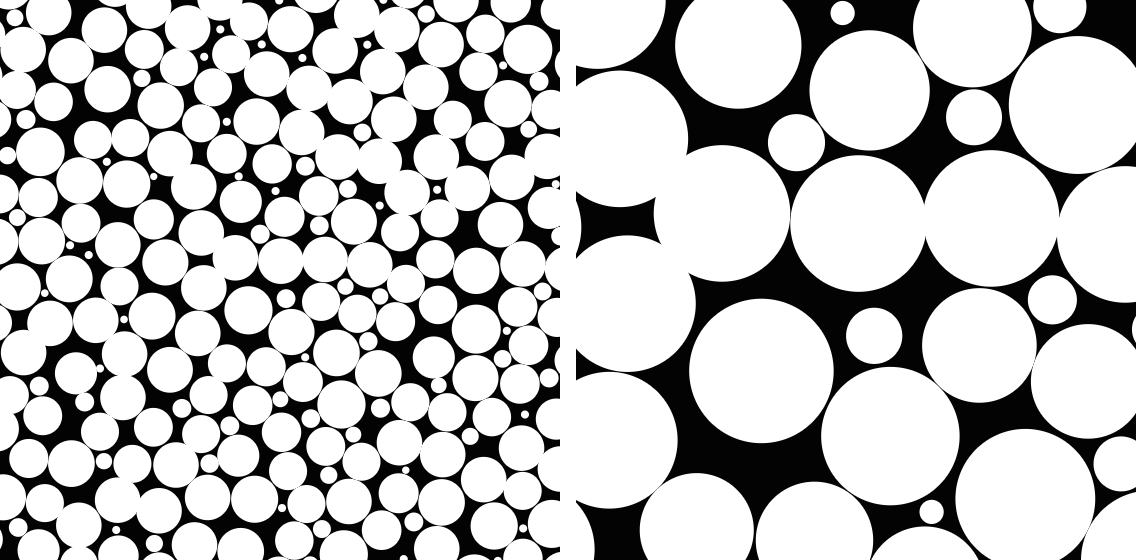
Left: the whole. Right: its middle third, enlarged.
Write a Shadertoy shader that draws this pattern.

```glsl
// Dense random packing of white discs in four sizes on a black ground.

const vec3 GROUND = vec3(0.01);
const vec3 DISC = vec3(1.0);

const float GRID = 12.5;              // cells per canvas height, one main disc each
const float TILT = 0.47;              // rotation of the grid in radians
const float LARGE = 0.0437 * GRID;    // radii in cells
const float MEDIUM = 0.0365 * GRID;
const float SMALL = 0.0170 * GRID;
const float TINY = 0.0072 * GRID;
const float LARGE_SHARE = 0.53;
const float SMALL_SHARE = 0.92;       // chance that a fitting void is filled
const float TINY_SHARE = 0.35;
const float STAGGER = 0.25;           // shift of alternate rows and columns
const float JITTER = 0.30;
const float DOMAIN_FREQ = 0.23;       // change of packing order across the canvas
const float PUSH = 0.48;              // share of an overlap removed per step
const float MIN_SCALE = 0.93;         // limits for the final fit of a radius
const float MAX_SCALE = 1.03;

const int STEPS = 3;                  // relaxation steps, each uses up one ring
const int CORE = 5;                   // relaxed cells needed around a point
const int SIDE = CORE + 2 * STEPS;

vec3 grains[SIDE * SIDE];             // xy: centre, z: radius

vec3 hash3(vec2 p) {
    vec3 q = fract(p.xyx * vec3(0.1031, 0.1030, 0.0973));
    q += dot(q, q.yxz + 33.33);
    return fract((q.xxy + q.yzz) * q.zyx);
}

float cornerSlope(vec2 corner, vec2 offset) {
    float angle = 6.2832 * hash3(corner + 71.0).x;
    return dot(vec2(cos(angle), sin(angle)), offset);
}

float gradientNoise(vec2 p) {
    vec2 i = floor(p), f = p - i;
    vec2 u = f * f * f * (f * (f * 6.0 - 15.0) + 10.0);
    vec2 e = vec2(0.0, 1.0);
    return mix(mix(cornerSlope(i, f), cornerSlope(i + e.yx, f - e.yx), u.x),
               mix(cornerSlope(i + e.xy, f - e.xy), cornerSlope(i + e.yy, f - e.yy), u.x), u.y);
}

// Starting disc of a cell: staggered grid with drifting order plus jitter
vec3 seedGrain(vec2 cell) {
    vec3 h = hash3(cell + 13.0);
    float turn = 9.0 * gradientNoise(cell * DOMAIN_FREQ);
    vec2 parity = 1.0 - 2.0 * mod(cell.yx, 2.0);
    vec2 offset = STAGGER * parity * vec2(cos(turn), sin(turn)) + JITTER * (h.xy - 0.5);
    return vec3(cell + 0.5 + offset, h.z < LARGE_SHARE ? LARGE : MEDIUM);
}

// Push overlapping discs apart. Results move one slot down and left,
// where the old value is no longer read, so one array is enough.
void relaxGrains() {
    for (int side = SIDE; side > CORE; side -= 2)
    for (int y = 1; y < side - 1; y++)
    for (int x = 1; x < side - 1; x++) {
        vec3 g = grains[y * SIDE + x];
        vec2 push = vec2(0.0);
        for (int k = 0; k < 9; k++) {
            if (k == 4) continue;
            vec3 n = grains[(y + k / 3 - 1) * SIDE + x + k % 3 - 1];
            vec2 away = g.xy - n.xy;
            float d = max(length(away), 0.001);
            push += away / d * max(g.z + n.z - d, 0.0);
        }
        grains[(y - 1) * SIDE + x - 1] = vec3(g.xy + PUSH * push, g.z);
    }
}

// Distance to a main disc whose radius is fitted to its nearest contact
float mainDisc(vec2 p, int x, int y) {
    vec3 g = grains[y * SIDE + x];
    float scale = MAX_SCALE;
    for (int k = 0; k < 9; k++) {
        if (k == 4) continue;
        vec3 n = grains[(y + k / 3 - 1) * SIDE + x + k % 3 - 1];
        scale = min(scale, distance(g.xy, n.xy) / (g.z + n.z));
    }
    return distance(p, g.xy) - g.z * max(scale, MIN_SCALE);
}

// Distance to the small or tiny disc in the void between four cells
float voidDisc(vec2 p, int x, int y, vec2 corner) {
    int o = y * SIDE + x;
    vec3 h = hash3(corner + 37.0);
    vec2 c = 0.25 * (grains[o].xy + grains[o + 1].xy + grains[o + SIDE].xy + grains[o + SIDE + 1].xy);
    c += 0.16 * (h.xy - 0.5);
    float gap = 1.0;
    for (int step = 0; step < 6; step++) {
        vec2 push = vec2(0.0);
        gap = 1.0;
        for (int k = 0; k < 16; k++) {
            vec3 n = grains[(y + k / 4 - 1) * SIDE + x + k % 4 - 1];
            vec2 away = c - n.xy;
            float d = max(length(away), 0.001);
            gap = min(gap, d - n.z);
            push += away / d * max(SMALL + n.z - d, 0.0);
        }
        if (step < 5) c += 0.5 * push;
    }
    float radius = -1.0;
    if (gap > 0.8 * SMALL && h.z < SMALL_SHARE) radius = min(gap, SMALL);
    else if (gap > 0.8 * TINY && fract(h.z * 17.0) < TINY_SHARE) radius = min(gap, TINY);
    return distance(p, c) - radius;
}

void mainImage(out vec4 fragColor, in vec2 fragCoord) {
    mat2 tilt = mat2(cos(TILT), sin(TILT), -sin(TILT), cos(TILT));
    vec2 p = tilt * (fragCoord / iResolution.y) * GRID;
    vec2 cell = floor(p);

    for (int i = 0; i < SIDE * SIDE; i++)
        grains[i] = seedGrain(cell + vec2(i % SIDE - SIDE / 2, i / SIDE - SIDE / 2));
    relaxGrains();

    float d = 1.0;
    for (int k = 0; k < 9; k++) d = min(d, mainDisc(p, 1 + k % 3, 1 + k / 3));
    for (int k = 0; k < 4; k++)
        d = min(d, voidDisc(p, 1 + k % 2, 1 + k / 2, cell + vec2(k % 2, k / 2)));

    // Edge smoothed over one pixel
    float cover = clamp(0.5 - d * iResolution.y / GRID, 0.0, 1.0);
    fragColor = vec4(mix(GROUND, DISC, cover), 1.0);
}
```
